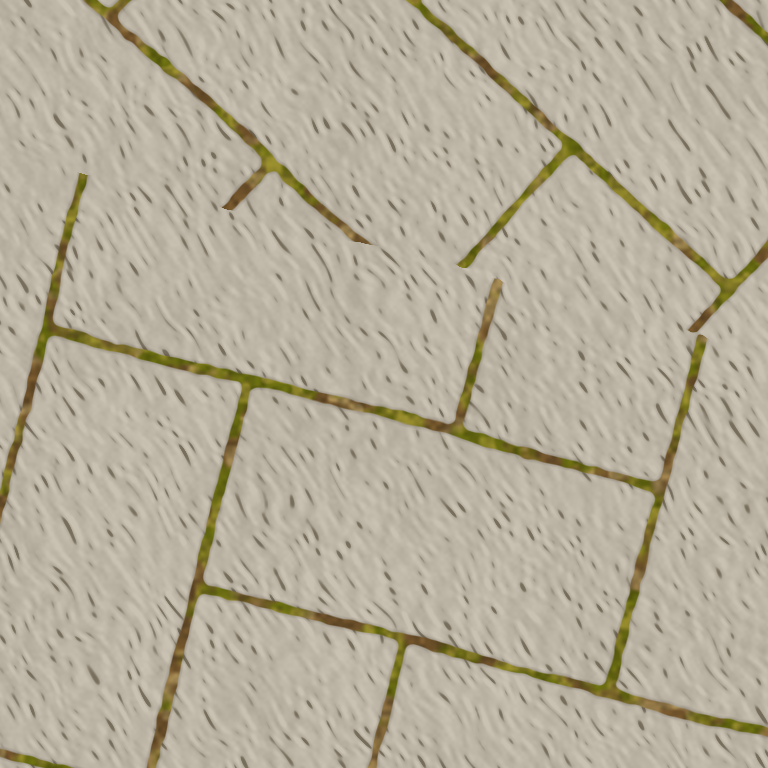
Write a WebGL 1 fragment shader that draws this texture.

```glsl
precision highp float;
// Pale stone pavers in herringbone bond, two mirrored fields meeting at a seam, with mossy joints.

uniform vec2 u_resolution;

const float PITCH = 0.277;         // half the length of a paver
const float LOWER_ANGLE = -0.253;
const float UPPER_ANGLE = -0.733;
const float GRAIN_ANGLE = -0.98;
const float SEAM = 0.25;           // seam height in lower field cells

const vec3 STONE_LIGHT = vec3(0.79, 0.76, 0.70);
const vec3 STONE_SHADE = vec3(0.64, 0.61, 0.55);
const vec3 STONE_PIT = vec3(0.42, 0.38, 0.31);
const vec3 MOSS_GREEN = vec3(0.39, 0.40, 0.06);
const vec3 MOSS_OLIVE = vec3(0.54, 0.50, 0.16);
const vec3 SOIL_BROWN = vec3(0.42, 0.31, 0.16);
const vec3 SAND_TAN = vec3(0.61, 0.51, 0.31);

float hash(vec2 p) {
  return fract(sin(dot(p, vec2(127.1, 311.7))) * 43758.5453);
}

float noise(vec2 p) {
  vec2 i = floor(p);
  vec2 f = fract(p);
  f = f * f * (3.0 - 2.0 * f);
  float low = mix(hash(i), hash(i + vec2(1.0, 0.0)), f.x);
  float high = mix(hash(i + vec2(0.0, 1.0)), hash(i + 1.0), f.x);
  return mix(low, high, f.y);
}

float fbm(vec2 p) {
  float sum = 0.0;
  float amplitude = 0.55;
  for (int i = 0; i < 3; i++) {
    sum += amplitude * noise(p);
    p = p * 2.1 + 17.3;
    amplitude *= 0.5;
  }
  return sum;
}

vec2 noise2(vec2 p) {
  return vec2(noise(p), noise(p + 41.7)) - 0.5;
}

vec2 rotate(vec2 p, float angle) {
  float c = cos(angle);
  float s = sin(angle);
  return vec2(c * p.x + s * p.y, c * p.y - s * p.x);
}

// Distance to the nearest joint; each paver is two cells with the edge between them removed.
float herringbone(vec2 g, float cornerRadius) {
  vec2 cell = floor(g);
  vec2 f = g - cell;
  float kind = mod(cell.x - cell.y + 0.5, 4.0);
  vec2 toLow = f;
  vec2 toHigh = 1.0 - f;
  if (kind < 1.0) toHigh.x = 1.0;
  else if (kind < 2.0) toLow.x = 1.0;
  else if (kind < 3.0) toLow.y = 1.0;
  else toHigh.y = 1.0;
  vec2 edge = min(toLow, toHigh) * PITCH;
  vec2 corner = max(cornerRadius - edge, 0.0);
  return max(min(edge.x, edge.y), cornerRadius) - length(corner)
       - max(min(edge.x, edge.y) - cornerRadius, 0.0)
       + max(min(edge.x, edge.y) - cornerRadius, 0.0);
}

// Embossed short streaks over the stone face
float streakRelief(vec2 uv) {
  vec2 bent = uv + 0.014 * noise2(uv * 22.0);
  vec2 g = rotate(bent, GRAIN_ANGLE) * vec2(52.0, 150.0);
  return noise(g) - noise(g + vec2(0.25, 0.95));
}

vec3 stoneColor(vec2 uv) {
  float relief = streakRelief(uv);
  float stain = fbm(uv * 9.0) - 0.5;
  float fine = noise(uv * 210.0) - 0.5;
  float tone = clamp(0.66 + 0.65 * relief + 0.3 * stain + 0.15 * fine, 0.0, 1.0);
  vec3 stone = mix(STONE_SHADE, STONE_LIGHT, tone);
  return mix(stone, STONE_PIT, 0.8 * smoothstep(0.36, 0.72, -relief));
}

vec3 mossColor(vec2 uv) {
  vec3 moss = mix(MOSS_GREEN, MOSS_OLIVE, smoothstep(0.3, 0.75, noise(uv * 75.0)));
  vec3 soil = mix(SOIL_BROWN, SAND_TAN, smoothstep(0.4, 0.85, noise(uv * 60.0 + 9.0)));
  float patches = smoothstep(0.4, 0.6, fbm(uv * 24.0 + 5.0));
  return mix(moss, soil, patches) * (0.8 + 0.35 * noise(uv * 140.0));
}

void main() {
  vec2 uv = gl_FragCoord.xy / u_resolution;
  float pixel = 1.0 / min(u_resolution.x, u_resolution.y);

  // Two fields of pavers, each slightly bent and ragged
  vec2 bent = uv + 0.009 * noise2(uv * 6.0) + 0.003 * noise2(uv * 75.0);
  vec2 lower = rotate(bent - vec2(0.127, 0.842), LOWER_ANGLE) * vec2(1.0, -1.0) / PITCH;
  vec2 upper = rotate(bent - vec2(0.146, 0.977), UPPER_ANGLE) / PITCH;
  float field = smoothstep(SEAM - 0.01, SEAM + 0.01, lower.y);
  float joint = mix(herringbone(upper, 0.016), herringbone(lower, 0.016), field);

  // Joint filling with a soft rim
  float halfWidth = mix(0.0035, 0.0085, fbm(uv * 19.0));
  float filling = 1.0 - smoothstep(halfWidth - pixel, halfWidth + pixel, joint);
  float rim = 1.0 - smoothstep(halfWidth, halfWidth + 0.005, joint);
  vec3 stone = stoneColor(uv) * (1.0 - 0.12 * rim);
  gl_FragColor = vec4(mix(stone, mossColor(uv), filling), 1.0);
}
```
